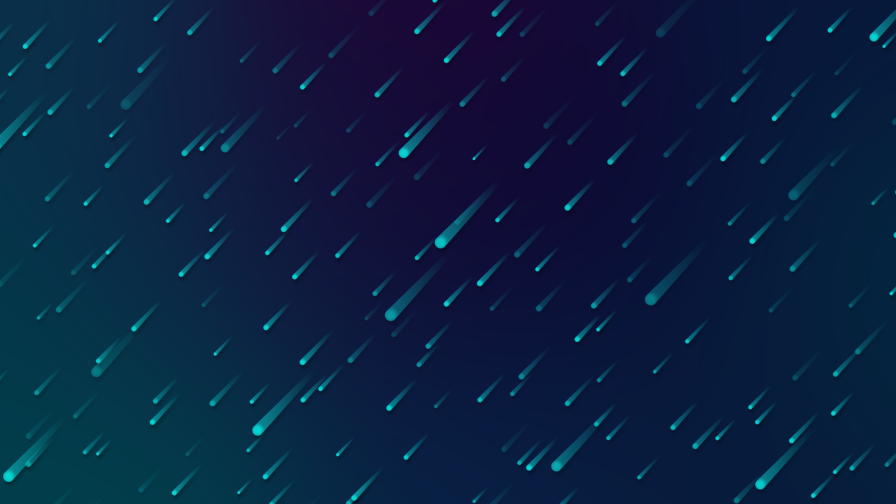
A WebGL 2 fragment shader for this background:

```glsl
#version 300 es
precision highp float;
// Diagonal shower of glowing cyan streaks over a purple, navy and teal gradient.

uniform vec2 u_resolution;
out vec4 fragColor;

vec4 hash42(vec2 p) {
    vec4 q = fract(p.xyxy * vec4(0.1031, 0.1030, 0.0973, 0.1099));
    q += dot(q, q.wzxy + 33.33);
    return fract((q.xxyz + q.yzzw) * q.zywx);
}

// Colour spot: tint in rgb, blend weight in a.
vec4 spot(vec2 p, vec2 center, vec3 tint) {
    vec2 d = p - center;
    return vec4(tint, 1.0) * exp(-7.0 * dot(d, d));
}

vec3 backdrop(vec2 p) {
    vec4 sum = spot(p, vec2(0.84, 1.00), vec3(0.13, 0.02, 0.22));
    sum += spot(p, vec2(1.15, 0.62), vec3(0.04, 0.03, 0.20));
    sum += spot(p, vec2(0.75, 0.60), vec3(0.07, 0.04, 0.21));
    sum += spot(p, vec2(0.40, 0.55), vec3(0.07, 0.12, 0.27));
    sum += spot(p, vec2(0.05, 0.95), vec3(0.04, 0.19, 0.29));
    sum += spot(p, vec2(0.00, 0.45), vec3(0.00, 0.23, 0.29));
    sum += spot(p, vec2(0.25, 0.10), vec3(0.00, 0.26, 0.30));
    sum += spot(p, vec2(0.95, 0.05), vec3(0.03, 0.13, 0.27));
    sum += spot(p, vec2(1.45, 0.15), vec3(0.03, 0.10, 0.23));
    sum += spot(p, vec2(1.78, 0.45), vec3(0.01, 0.16, 0.25));
    sum += spot(p, vec2(1.60, 1.00), vec3(0.03, 0.09, 0.23));
    return sum.rgb / sum.a;
}

// Coverage of a tapered capsule with its head at 0 and its tail along +x.
float streak(vec2 d, float len, float radius, float blur) {
    float along = clamp(d.x / len, 0.0, 1.0);
    float edge = length(d - vec2(along * len, 0.0)) - radius * mix(1.0, 0.45, along);
    return 1.0 - smoothstep(-blur, blur, edge);
}

// One jittered grid of streaks; p.x runs along the direction of travel.
vec3 shower(vec3 color, vec2 p, float cell, vec2 radii, float seed, float pixel) {
    vec2 home = floor(p / cell);
    for (int y = -1; y <= 1; y++) {
        for (int x = -1; x <= 1; x++) {
            vec2 id = home + vec2(x, y);
            vec4 rnd = hash42(id + seed);
            vec4 look = hash42(id + seed + 57.0);
            if (look.z > 0.95) continue;

            float radius = mix(radii.x, radii.y, sqrt(rnd.z));
            float len = radius * mix(12.5, 15.5, look.x);
            float strength = mix(0.22, 1.0, smoothstep(0.0, 0.75, rnd.w));
            vec2 d = p - (id + rnd.xy) * cell;
            float fade = 1.0 - clamp(d.x / len, 0.0, 1.0);

            // Soft shadow below and to the right
            float shade = streak(d + vec2(0.003, 0.007), len, radius, 0.006);
            color *= 1.0 - 0.28 * shade * fade * strength;

            // Fading body with a brighter round head
            float head = 1.0 - smoothstep(0.4, 1.5, length(d) / radius);
            float alpha = mix(0.72 * pow(fade, 1.15), 0.95, head) * strength;
            vec3 glow = mix(vec3(0.04, 0.72, 0.75), vec3(0.03, 0.86, 0.85), head);
            color = mix(color, glow, alpha * streak(d, len, radius, 0.75 * pixel));
        }
    }
    return color;
}

void main() {
    vec2 uv = gl_FragCoord.xy / u_resolution;
    vec2 p = gl_FragCoord.xy / u_resolution.y;
    float pixel = 1.0 / u_resolution.y;

    vec3 color = backdrop(uv * vec2(16.0 / 9.0, 1.0));

    // Axes along and across the streaks
    vec2 dir = vec2(0.69, 0.724);
    vec2 q = vec2(dot(p, dir), dot(p, vec2(-dir.y, dir.x)));

    color = shower(color, q, 0.097, vec2(0.0026, 0.0061), 11.0, pixel);
    color = shower(color, q + 0.13, 0.36, vec2(0.0075, 0.0125), 83.0, pixel);

    fragColor = vec4(color, 1.0);
}
```
